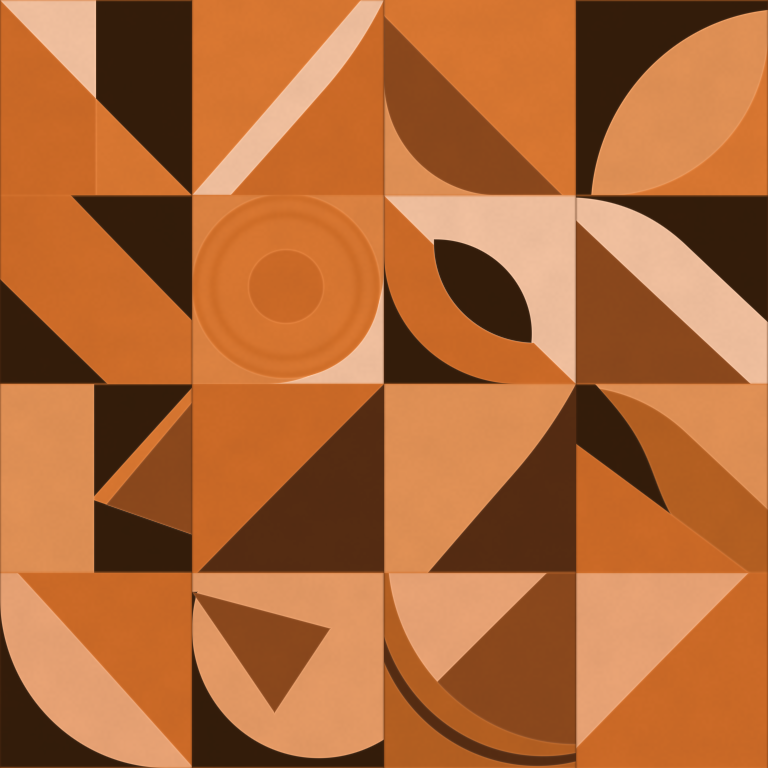
This pattern is drawn by a Shadertoy shader. Its source:

```glsl
// A four by four patchwork of cut-paper tiles in oranges, tans and browns.
// Each tile layers half-planes, discs and rounded corners as signed distances;
// local coordinates run right and down, and negative distance means inside.

const vec3 DARK = vec3(.20, .11, .04), UMBER = vec3(.33, .17, .07), BROWN = vec3(.54, .28, .11);
const vec3 RUST = vec3(.70, .37, .13), ORANGE = vec3(.79, .41, .15), BRIGHT = vec3(.84, .46, .19);
const vec3 TAN = vec3(.87, .56, .33), SAND = vec3(.90, .63, .45), PALE = vec3(.93, .74, .61);

float soft; // half width of a smoothed edge, in tile units

float hash(vec2 p) {
    vec3 q = fract(p.xyx * .1031);
    q += dot(q, q.yzx + 33.33);
    return fract((q.x + q.y) * q.z);
}
float noise(vec2 p) {
    vec2 i = floor(p), f = fract(p), e = vec2(1, 0);
    f *= f * (3. - 2. * f);
    return mix(mix(hash(i), hash(i + e), f.x), mix(hash(i + e.yx), hash(i + e.xx), f.x), f.y);
}

// Distance to a line; the inside lies to the left when going from a to b
float cut(vec2 p, vec2 a, vec2 b) {
    vec2 n = normalize(b - a), q = p - a;
    return n.x * q.y - n.y * q.x;
}
float disc(vec2 p, vec2 c, float r) { return length(p - c) - r; }
// Area left over outside a rounded lower left corner
float cove(vec2 p, float r) { return r - length(max(vec2(r - p.x, p.y - 1. + r), 0.)); }
float smin(float a, float b, float k) {
    float h = max(k - abs(a - b), 0.) / k;
    return min(a, b) - h * h * k * .25;
}
// Lower right wedge whose slanted edge bends up into the corner
float sweep(vec2 p, float foot) {
    return smin(-cut(p, vec2(foot, 1), vec2(.88, .24)), -cut(p, vec2(.84, .3), vec2(1, 0)), .06);
}
// Area above a shoulder that slopes down to the right
float shoulder(vec2 p) { return smin(p.y - .01, cut(p, vec2(.5, .19), vec2(1, .67)), .25); }

// Lay a colour inside d, with a faint light rim on the cut
void paint(inout vec3 c, float d, vec3 ink) {
    c = mix(ink, c, smoothstep(-soft, soft, d));
    c += .05 * exp(-d * d * 3e4);
}

vec3 firstRow(vec2 p, int col) {
    vec3 c = BRIGHT;
    if (col == 0) {
        float above = cut(p, vec2(0), vec2(1));
        paint(c, p.x - .5, ORANGE);
        paint(c, max(above, p.x - .5), PALE);
        paint(c, max(above, .5 - p.x), DARK);
    } else if (col == 1) {
        paint(c, -cut(p, vec2(0, 1), vec2(.88, 0)), PALE);
        paint(c, sweep(p, .2), ORANGE);
    } else if (col == 2) {
        paint(c, -cut(p, vec2(0, .08), vec2(.93, 1)), BROWN);
        paint(c, cove(p, .6), TAN);
    } else {
        float upper = disc(p, vec2(1.107, 1.075), 1.03);
        paint(c, max(upper, disc(p, vec2(.14), .863)), TAN);
        paint(c, -upper, DARK);
    }
    return c;
}
vec3 secondRow(vec2 p, int col) {
    vec3 c = PALE;
    if (col == 0) {
        c = mix(ORANGE, BRIGHT, .4 * p.x);
        paint(c, cut(p, vec2(.37, 0), vec2(1, .66)), DARK);
        paint(c, -cut(p, vec2(0, .44), vec2(.56, 1)), DARK);
    } else if (col == 1) {
        float d = disc(p, vec2(.49, .48), 0.);
        c = mix(BRIGHT, TAN, .45);
        paint(c, cove(vec2(1. - p.x, p.y), .62), PALE);
        paint(c, d - .49, BRIGHT);
        c -= .035 * exp(-pow((d - .38) / .025, 2.)) + .03 * exp(-pow((d - .47) / .02, 2.));
        paint(c, d - .195, ORANGE);
    } else if (col == 2) {
        float inner = disc(p, vec2(.79, .25), .53);
        paint(c, max(-cut(p, vec2(0), vec2(1)), -inner), ORANGE);
        paint(c, cove(p, .7), DARK);
        paint(c, max(inner, disc(p, vec2(.27, .73), .5)), DARK);
    } else {
        paint(c, shoulder(p), DARK);
        paint(c, -cut(p, vec2(0, .13), vec2(.91, 1)), BROWN);
    }
    return c;
}
vec3 thirdRow(vec2 p, int col) {
    vec3 c = TAN;
    if (col == 0) {
        float floorCut = cut(p, vec2(.49, .62), vec2(1, .8));
        c = DARK;
        paint(c, max(-cut(p, vec2(.49, .6), vec2(1, .02)), floorCut), BRIGHT);
        paint(c, max(-cut(p, vec2(.54, .66), vec2(1, .1)), floorCut), BROWN);
        paint(c, p.x - .49, TAN);
    } else if (col == 1) {
        c = ORANGE;
        paint(c, -cut(p, vec2(.03, 1), vec2(1, 0)), UMBER);
    } else if (col == 2) {
        paint(c, sweep(p, .23), UMBER);
    } else {
        paint(c, -shoulder(p), RUST);
        paint(c, .8 * (p.x - .1 - .62 * p.y - .04 * sin(6.283 * p.y)), DARK);
        paint(c, -cut(p, vec2(0, .32), vec2(.9, 1)), ORANGE);
    }
    return c;
}
vec3 fourthRow(vec2 p, int col) {
    vec3 c = SAND;
    if (col == 0) {
        paint(c, cut(p, vec2(.09, 0), vec2(.99, .98)), ORANGE);
        paint(c, cove(p, .87), DARK);
    } else if (col == 1) {
        vec2 a = vec2(0, .1), b = vec2(.72, .29), tip = vec2(.43, .72);
        c = mix(SAND, TAN, .5);
        paint(c, max(-disc(p, vec2(.66, .29), .66), .1 - p.y), DARK);
        paint(c, -min(min(cut(p, a, b), cut(p, b, tip)), cut(p, tip, a)), BROWN);
    } else if (col == 2) {
        paint(c, -cut(p, vec2(.28, .56), vec2(.85, 0)), BROWN);
        paint(c, -disc(p, vec2(1, -.1), .98), RUST);
        paint(c, max(disc(p, vec2(.8, .12), .87), -disc(p, vec2(.83, .07), .87)), UMBER);
    } else paint(c, -cut(p, vec2(0, .9), vec2(.9, 0)), ORANGE);
    return c;
}

void mainImage(out vec4 fragColor, in vec2 fragCoord) {
    vec2 q = 4. * fragCoord / iResolution.xy;
    q.y = 4. - q.y;
    q.y -= .018 * sin(q.y * 1.5708); // slightly uneven row heights
    soft = 3. / iResolution.y;
    vec2 p = fract(q);
    int col = int(q.x), row = int(q.y);
    vec3 c = row == 0 ? firstRow(p, col) : row == 1 ? secondRow(p, col)
           : row == 2 ? thirdRow(p, col) : fourthRow(p, col);
    // Seams, then mottled paper
    vec2 seam = exp(-pow(min(p, 1. - p) / .006, vec2(2)));
    c = mix(mix(c, BRIGHT, .5 * seam.y), UMBER, .4 * seam.x);
    c *= .98 + .025 * noise(q * 9.) + .015 * noise(q * 60.);
    fragColor = vec4(c, 1);
}
```
